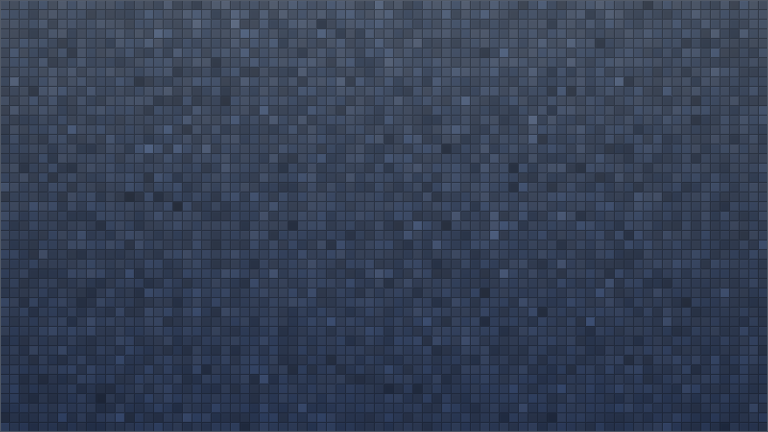
Give the GLSL for this pattern, as a WebGL 1 fragment shader.

```glsl
precision highp float;
// A wall of small square slate-blue tiles, 80 across and 45 down.
// Each tile takes a hashed shade over a vertical gradient, with dark
// grout, a faint bevel, soft side shading and a thin pale outer rim.

uniform vec2 u_resolution;

const vec2 TILE_COUNT = vec2(80.0, 45.0);
const float GROUT_WIDTH = 0.11;   // in tiles
const float BEVEL_WIDTH = 0.11;   // in tiles
const float RIM_WIDTH = 0.022;    // in tiles, beyond the smoothing

float hash(vec2 p) {
  return fract(sin(dot(p, vec2(127.1, 311.7))) * 43758.5453);
}

// Smooth-edged band of the given half width around distance zero.
float band(float dist, float halfWidth, float pixel) {
  return clamp((halfWidth - dist) / pixel + 0.5, 0.0, 1.0)
       * min(1.0, 2.0 * halfWidth / pixel);
}

// Gradient from deep blue at the bottom to grey blue at the top.
vec3 wallColor(float height) {
  vec3 low = vec3(0.158, 0.208, 0.312);
  vec3 middle = vec3(0.216, 0.262, 0.350);
  vec3 high = vec3(0.284, 0.328, 0.402);
  vec3 lower = mix(low, middle, clamp(height * 2.0, 0.0, 1.0));
  return mix(lower, high, clamp(height * 2.0 - 1.0, 0.0, 1.0));
}

// Mostly gentle variation, with occasional strongly light or dark tiles.
float tileShade(vec2 id) {
  float spread = hash(id) + hash(id + 17.3) + hash(id + 41.9) - 1.5;
  float accent = hash(id + 73.1);
  float light = smoothstep(0.88, 1.0, accent);
  float dark = 1.0 - smoothstep(0.0, 0.12, accent);
  return 1.0 + 0.16 * spread + 0.18 * light - 0.17 * dark;
}

// Distance to the nearest tile boundary along each axis.
vec2 boundaryDistance(vec2 cell) {
  return min(cell, 1.0 - cell);
}

float groutMask(vec2 cell, vec2 pixel) {
  vec2 d = boundaryDistance(cell);
  float across = band(d.x, GROUT_WIDTH * 0.5, pixel.x);
  float down = band(d.y, GROUT_WIDTH * 0.5, pixel.y);
  return max(across, down);
}

// Light catches the top and left edges just inside the grout.
float bevelMask(vec2 cell, vec2 pixel) {
  float inset = 0.5 * (GROUT_WIDTH + BEVEL_WIDTH);
  float left = band(abs(cell.x - inset), BEVEL_WIDTH * 0.5, pixel.x);
  float top = band(abs(1.0 - cell.y - inset), BEVEL_WIDTH * 0.5, pixel.y);
  return max(left, top);
}

void main() {
  vec2 uv = gl_FragCoord.xy / u_resolution;
  vec2 grid = uv * TILE_COUNT;
  vec2 pixel = TILE_COUNT / u_resolution;
  vec2 id = floor(grid);
  vec2 cell = fract(grid);

  // Tile face with a slight shift in hue.
  vec3 color = wallColor(uv.y) * tileShade(id);
  float hue = hash(id + 91.7) - 0.5;
  color *= 1.0 + hue * vec3(-0.06, 0.0, 0.06);

  // Bevel and grout.
  color *= 1.0 + 0.05 * bevelMask(cell, pixel);
  vec3 grout = wallColor(uv.y) * 0.66;
  color = mix(color, grout, 0.85 * groutMask(cell, pixel));

  // Soft darkening toward the sides.
  float side = abs(uv.x - 0.5) * 2.0;
  color *= 1.02 - 0.07 * side * side;

  // Pale outer rim.
  vec2 edge = min(grid, TILE_COUNT - grid);
  vec2 rimDistance = (edge - RIM_WIDTH) / pixel;
  float rim = 1.0 - smoothstep(0.4, 1.0, min(rimDistance.x, rimDistance.y));
  color = mix(color, vec3(0.34, 0.37, 0.42), 0.85 * rim);

  gl_FragColor = vec4(color, 1.0);
}
```
